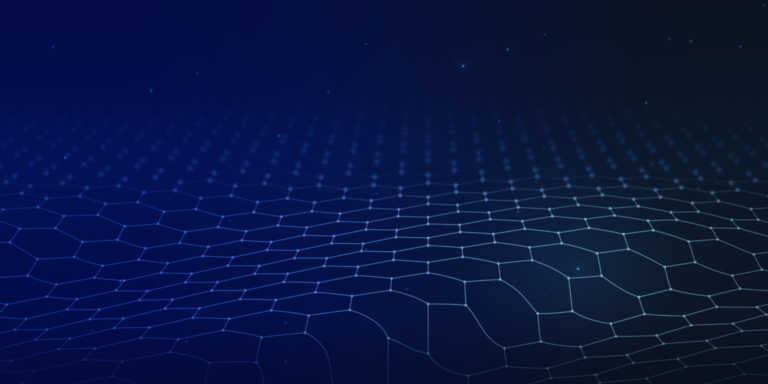
Give the GLSL for this background, as a Shadertoy shader.

```glsl
// A wireframe sheet of hexagons rolls toward the viewer over a navy to slate gradient.
// A wave bends the screen height, perspective maps it to a flat hexagon grid, and the
// local Jacobian turns grid offsets back into screen distances for even strokes.

float hash(float n) {
    n = fract(n * 0.1031);
    n *= n + 33.33;
    return fract(n * (n + n));
}

// Soft disc or stroke: full inside radius, fading over the softness
float softShape(float dist, float radius, float softness) {
    return 1.0 - smoothstep(radius - softness, radius + softness, dist);
}

// Distance from the zero point to the segment from a to b
float segmentDistance(vec2 a, vec2 b) {
    vec2 ab = b - a;
    return length(a + ab * clamp(-dot(a, ab) / dot(ab, ab), 0.0, 1.0));
}

// Vertical shift of the sheet; x runs right and y runs down the canvas
float waveShift(vec2 p) {
    float y = p.y - 0.586;
    float crest = 1.471 - 2.95 * max(y, -0.1);
    float height = max(0.0325 + 0.137 * y, 0.006);
    float roll = height * cos((p.x - crest) / 0.28) + 0.002 - 0.04 * y;
    float ridge = tanh((p.y - 0.54 - 0.11 * (p.x - 1.46)) / 0.03);
    return roll + 0.018 * ridge * smoothstep(1.4, 1.9, p.x);
}

// Perspective map to a grid of hexagons one unit wide
vec2 groundPoint(vec2 p) {
    float depth = p.y + waveShift(p) + 0.417;
    return vec2((p.x - 1.115) / (0.16 * depth), 0.866 * (29.13 / depth - 1.15));
}

// Offset from the centre of the nearest pointed hexagon
vec2 hexCell(vec2 g) {
    vec2 period = vec2(1.0, 1.732);
    vec2 a = mod(g, period) - vec2(0.5, 0.0);
    a.y -= period.y * step(0.866, a.y);
    vec2 b = mod(g + vec2(0.5, 0.0), period) - vec2(0.5, 0.866);
    return dot(a, a) < dot(b, b) ? a : b;
}

vec3 backdrop(vec2 p) {
    vec3 navy = mix(vec3(0.012, 0.052, 0.30), vec3(0.02, 0.07, 0.275), smoothstep(0.3, 1.1, p.x));
    vec3 color = mix(navy, vec3(0.047, 0.083, 0.145), smoothstep(0.75, 1.85, p.x));
    // Haze over the far part of the sheet, and a teal glow at the right
    float haze = smoothstep(0.2, 0.42, p.y) * (1.0 - smoothstep(0.4, 0.75, p.y));
    color += haze * mix(vec3(0.003, 0.02, 0.045), vec3(0.0, 0.015, 0.02), smoothstep(0.5, 1.7, p.x));
    vec2 glow = (p - vec2(1.5, 0.69)) / vec2(0.24, 0.17);
    color += vec3(0.022, 0.06, 0.075) * exp(-dot(glow, glow));
    return color * (1.0 - 0.2 * smoothstep(0.8, 1.0, p.y) - 0.08 * (1.0 - smoothstep(0.0, 0.25, p.y)));
}

void mainImage(out vec4 fragColor, in vec2 fragCoord) {
    float pixel = 1.0 / iResolution.y;
    vec2 p = vec2(fragCoord.x, iResolution.y - fragCoord.y) * pixel;
    vec3 color = backdrop(p);

    // Corners of the folded cell, measured from this point on the screen
    vec2 ground = groundPoint(p);
    mat2 toScreen = inverse(mat2(dFdx(ground), dFdy(ground))) * pixel;
    vec2 cell = hexCell(ground);
    vec2 side = vec2(cell.x < 0.0 ? -1.0 : 1.0, cell.y < 0.0 ? -1.0 : 1.0);
    vec2 tip = toScreen * (side * vec2(0.0, 0.5774) - cell);
    vec2 nearCorner = toScreen * (side * vec2(0.5, 0.2887) - cell);
    vec2 farCorner = toScreen * (side * vec2(0.5, -0.2887) - cell);
    float edgeDist = min(segmentDistance(tip, nearCorner), segmentDistance(nearCorner, farCorner));
    float nodeDist = min(length(tip), min(length(nearCorner), length(farCorner)));

    // Distance blurs the nodes and hides the lines; the foreground dims
    float focus = smoothstep(0.40, 0.57, p.y);
    float front = 1.0 - 0.75 * smoothstep(0.80, 0.98, p.y);
    float sides = mix(0.65, 1.0, smoothstep(0.0, 0.9, p.x)) * (1.0 - 0.35 * smoothstep(1.6, 2.0, p.x));
    vec3 lineColor = mix(vec3(0.16, 0.32, 0.76), vec3(0.42, 0.62, 0.72), smoothstep(0.4, 1.5, p.x));
    float line = softShape(edgeDist, 0.0014, pixel + 0.003 * (1.0 - focus));
    color = mix(color, lineColor, line * 0.7 * smoothstep(0.42, 0.62, p.y) * front * sides);

    float node = softShape(nodeDist, mix(0.006, 0.0035, focus), pixel + 0.006 * (1.0 - focus));
    vec3 nodeColor = mix(vec3(0.09, 0.29, 0.62), lineColor + 0.12, focus);
    float nodeFade = smoothstep(0.23, 0.52, p.y) * mix(0.65, 0.75, focus);
    color = mix(color, nodeColor, node * nodeFade * front * sides);

    // Floating specks
    for (float i = 1.0; i < 37.0; i++) {
        vec2 speck = vec2(2.0 * hash(i * 7.31), hash(i * 13.7 + 4.0));
        float size = mix(0.001, 0.0035, hash(i * 3.9 + 9.0));
        float light = softShape(length(p - speck), size, pixel + 0.001);
        color += light * mix(0.15, 0.5, hash(i * 5.3 + 2.0)) * vec3(0.2, 0.42, 0.75);
    }
    // Two brighter sparks, above the sheet and inside the glow
    float spark = min(length(p - vec2(1.206, 0.172)), length(p - vec2(1.505, 0.70)));
    color += vec3(0.14, 0.32, 0.46) * (softShape(spark, 0.003, pixel) + 0.2 * exp(-spark * 120.0));

    fragColor = vec4(clamp(color, 0.0, 1.0), 1.0);
}
```
